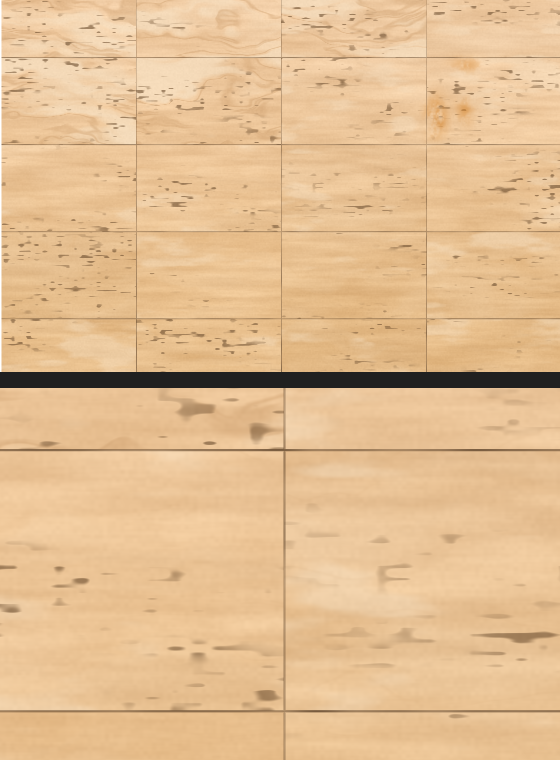
Top: the whole. Bottom: its middle third, enlarged.
Reproduce this texture procedurally as a Shadertoy shader.

```glsl
// Wall of polished travertine slabs with thin joints, cream veins, pits and rust stains.

// Lengths are fractions of the canvas height.
const vec2 SLAB_SIZE = vec2(0.390, 0.234);
const vec2 JOINT_ORIGIN = vec2(0.3667, 0.143);
const float JOINT_HALF_WIDTH = 0.001;
const float BORDER_WIDTH = 0.004;

const vec3 STONE_LOW = vec3(0.895, 0.730, 0.525);
const vec3 STONE_HIGH = vec3(0.940, 0.795, 0.635);
const vec3 CREAM = vec3(0.965, 0.875, 0.755);
const vec3 TAN = vec3(0.810, 0.630, 0.440);
const vec3 PIT = vec3(0.430, 0.310, 0.190);
const vec3 RUST = vec3(0.830, 0.510, 0.160);
const vec3 JOINT = vec3(0.450, 0.340, 0.230);

float hash(vec2 p) {
    vec3 q = fract(p.xyx * 0.1031);
    q += dot(q, q.yzx + 33.33);
    return fract((q.x + q.y) * q.z);
}

vec2 hash2(vec2 p) {
    return vec2(hash(p + 17.3), hash(p + 61.7));
}

float noise(vec2 p) {
    vec2 i = floor(p), f = fract(p);
    f = f * f * (3.0 - 2.0 * f);
    float low = mix(hash(i), hash(i + vec2(1, 0)), f.x);
    float high = mix(hash(i + vec2(0, 1)), hash(i + vec2(1, 1)), f.x);
    return mix(low, high, f.y);
}

float fbm(vec2 p) {
    float sum = 0.0, amplitude = 0.533;
    for (int i = 0; i < 4; i++) {
        sum += amplitude * noise(p);
        p = p * 2.03 + 11.7;
        amplitude *= 0.5;
    }
    return sum;
}

// Soft elliptical spot
float spot(vec2 p, vec2 center, vec2 radius) {
    vec2 d = (p - center) / radius;
    return exp(-dot(d, d));
}

// Stone surface: p is the wall position, slab the cell index, local its 0..1 position
vec3 travertine(vec2 p, vec2 slab, vec2 local) {
    vec2 seed = 50.0 * hash2(slab);
    vec2 q = p + seed;
    vec3 color = mix(STONE_LOW, STONE_HIGH, smoothstep(0.0, 1.0, p.y));
    color += 0.025 * (hash(slab + 5.0) - 0.5);

    // Cloudy mottling and fine horizontal bedding
    float cloud = fbm(q * vec2(5.0, 13.0));
    float bedding = fbm(q * vec2(7.0, 75.0));
    color += (cloud - 0.5) * vec3(0.07, 0.10, 0.13);
    color += (bedding - 0.5) * vec3(0.09, 0.11, 0.12);
    color = mix(color, CREAM, 0.45 * smoothstep(0.60, 0.76, fbm(q * vec2(6.0, 21.0) + 9.0)));

    // Wavy veins, strongest in the upper left slabs
    float veined = step(1.5, slab.y) * step(1.5, slab.y - slab.x);
    float strength = mix(0.12, 0.75, veined);
    float warp = fbm(q * vec2(5.0, 9.0) + 23.0);
    float vein = fbm(q * vec2(2.6, 17.0) + vec2(0.0, 2.6 * warp));
    color = mix(color, CREAM, strength * smoothstep(0.48, 0.66, vein));
    color = mix(color, TAN, 0.55 * strength * smoothstep(0.045, 0.0, abs(vein - 0.45)));

    // Scattered pits plus one cluster of fissures per slab
    float grain = noise(q * vec2(48.0, 180.0));
    float patches = smoothstep(0.48, 0.68, fbm(q * vec2(4.0, 13.0) + 31.0));
    float pits = patches * smoothstep(0.74, 0.92, grain);
    vec2 center = 0.15 + 0.7 * hash2(slab + 8.0);
    float cluster = spot(local, center, vec2(0.12, 0.035));
    pits += cluster * smoothstep(0.56, 0.82, grain);
    color = mix(color, PIT, 0.62 * min(pits, 1.0));

    return color + 0.02 * (noise(q * 260.0) - 0.5);
}

// Rust seeping out of the stone in the upper right
float rustAmount(vec2 p) {
    float stain = spot(p, vec2(1.172, 0.685), vec2(0.026, 0.048));
    stain += 0.6 * spot(p, vec2(1.250, 0.705), vec2(0.022, 0.035));
    stain += 0.5 * spot(p, vec2(1.255, 0.825), vec2(0.040, 0.020));
    return stain * smoothstep(0.38, 0.68, fbm(p * vec2(30.0, 24.0)));
}

// Joint coverage; x is for vertical joints, y for horizontal ones
vec2 jointCoverage(vec2 local, float pixel) {
    vec2 distanceToJoint = (0.5 - abs(local - 0.5)) * SLAB_SIZE;
    return clamp((JOINT_HALF_WIDTH - distanceToJoint) / pixel + 0.5, 0.0, 1.0);
}

void mainImage(out vec4 fragColor, in vec2 fragCoord) {
    float pixel = 1.0 / iResolution.y;
    vec2 p = fragCoord * pixel;
    vec2 grid = (p - JOINT_ORIGIN) / SLAB_SIZE;
    vec2 slab = floor(grid), local = fract(grid);

    vec3 color = travertine(p, slab, local);
    color = mix(color, RUST, 0.85 * rustAmount(p));

    // Joints with uneven dirt, paler toward the top of vertical runs
    vec2 joint = jointCoverage(local, pixel);
    joint *= vec2(mix(0.85, 0.40, p.y), 0.85);
    float dirt = mix(0.55, 1.15, noise(p * 28.0));
    color = mix(color, JOINT, min(max(joint.x, joint.y) * dirt, 1.0));

    // Bare white strip at the left edge
    float border = clamp((BORDER_WIDTH - p.x) / pixel + 0.5, 0.0, 1.0);
    fragColor = vec4(mix(color, vec3(1.0), border), 1.0);
}
```
